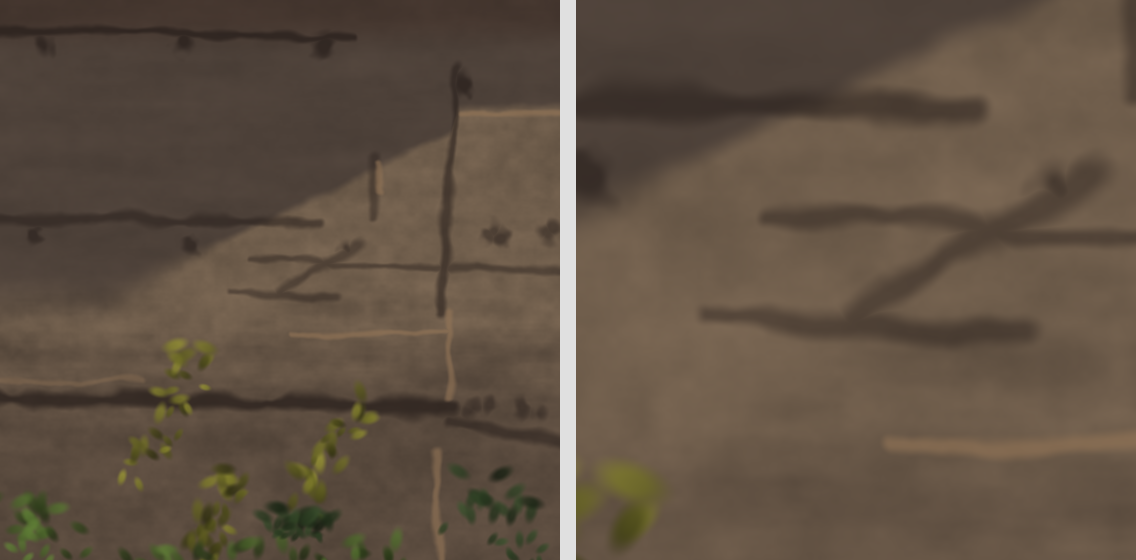
Left, the full canvas; right, a detail of the centre.
A WebGL 1 fragment shader for this texture:

```glsl
precision highp float;
// A weathered stone wall, half in slanting shade, with leafy sprigs below.
// Noise tints the stone, wobbly segments form joints and ledges, loops scatter
// the pits and hollows, and rotated ellipses make up the foliage.
uniform vec2 u_resolution;

float hash(vec2 p) {
  return fract(sin(dot(p, vec2(127.1, 311.7))) * 43758.5453);
}

float noise(vec2 p) {
  vec2 i = floor(p), f = fract(p);
  f = f * f * (3.0 - 2.0 * f);
  return mix(mix(hash(i), hash(i + vec2(1.0, 0.0)), f.x),
             mix(hash(i + vec2(0.0, 1.0)), hash(i + 1.0), f.x), f.y);
}

float fbm(vec2 p) {
  float sum = 0.0, amp = 0.5;
  for (int i = 0; i < 4; i++) {
    sum += amp * noise(p);
    p = p * 2.03 + 17.3;
    amp *= 0.5;
  }
  return sum;
}

// Coverage of a ragged line from a to b with half width w
float crack(vec2 p, vec2 a, vec2 b, float w) {
  vec2 d = b - a;
  float t = clamp(dot(p - a, d) / dot(d, d), 0.0, 1.0);
  float r = w * (0.3 + 1.4 * noise(p * 24.0 + a * 90.0));
  return 1.0 - smoothstep(r * 0.2, r + 0.005, length(p - a - d * t));
}

// Soft irregular hollow
float hollow(vec2 p, vec2 center, float r) {
  float d = length((p - center) * vec2(1.0, 0.85));
  return 1.0 - smoothstep(0.2, 1.2, d / r + 0.8 * (noise(p * 70.0) - 0.5));
}

// Leaves strewn along the line from base to tip
vec3 sprig(vec3 color, vec2 p, vec2 base, vec2 tip, float spread, vec3 leaf, float seed) {
  for (int i = 0; i < 30; i++) {
    float n = float(i);
    float along = hash(vec2(n, seed)), size = hash(vec2(n + 41.0, seed));
    float side = hash(vec2(n + 83.0, seed)), angle = 3.0 * hash(vec2(n + 127.0, seed));
    vec2 q = p - mix(base, tip, along) - spread * (vec2(side, size) - 0.5);
    q = mat2(cos(angle), sin(angle), -sin(angle), cos(angle)) * q;
    q /= vec2(0.019, 0.010) * (0.6 + 0.7 * size);
    float cover = 1.0 - smoothstep(0.3, 1.25, length(q));
    float light = 0.45 + 0.8 * hash(vec2(n + 171.0, seed)) - 0.15 * q.x;
    color = mix(color, leaf * light, 0.8 * cover);
  }
  return color;
}

void main() {
  vec2 uv = gl_FragCoord.xy / u_resolution;
  vec2 p = uv + 0.022 * (vec2(fbm(uv * 13.0), fbm(uv * 13.0 + 7.0)) - 0.47);

  // Sunlit stone, duller towards the ground
  float strata = fbm(uv * vec2(5.0, 24.0)) - 0.47;
  float grain = fbm(uv * 38.0) - 0.47;
  vec3 color = mix(vec3(0.355, 0.295, 0.245), vec3(0.435, 0.365, 0.295),
                   smoothstep(0.2, 0.5, uv.y + 0.22 * strata));
  color *= 1.0 + 0.22 * strata + 0.20 * grain;

  // Slanting shade, blurred at its lower end
  float edge = max(0.46, 0.5 + 0.49 * (p.x - 0.26));
  edge = mix(edge, 0.81, smoothstep(0.80, 0.815, p.x));
  float blur = mix(0.06, 0.010, smoothstep(0.1, 0.45, uv.x));
  float shade = smoothstep(-blur, blur, p.y - edge);
  vec3 shadeColor = mix(vec3(0.305, 0.257, 0.225), vec3(0.265, 0.21, 0.18),
                        smoothstep(0.90, 0.97, uv.y));
  color = mix(color, shadeColor * (1.0 + 0.16 * strata + 0.08 * grain), shade);

  // Dark joints
  float dark = 0.75 * crack(p, vec2(-0.05, 0.95), vec2(0.63, 0.93), 0.007);
  dark = max(dark, 0.55 * crack(p, vec2(-0.05, 0.61), vec2(0.57, 0.605), 0.011));
  dark = max(dark, 0.45 * crack(p, vec2(0.45, 0.535), vec2(1.05, 0.515), 0.006));
  dark = max(dark, 0.45 * crack(p, vec2(0.41, 0.475), vec2(0.60, 0.468), 0.006));
  dark = max(dark, 0.45 * crack(p, vec2(0.64, 0.565), vec2(0.50, 0.475), 0.010));
  dark = max(dark, 0.75 * crack(p, vec2(-0.05, 0.29), vec2(0.81, 0.275), 0.018));
  dark = max(dark, 0.55 * crack(p, vec2(0.80, 0.25), vec2(1.05, 0.205), 0.011));
  dark = max(dark, 0.60 * crack(p, vec2(0.815, 0.88), vec2(0.79, 0.44), 0.010));
  dark = max(dark, 0.45 * crack(p, vec2(0.67, 0.72), vec2(0.66, 0.61), 0.008));

  // Hollows strung along the courses, and small pits on the right block
  for (int i = 0; i < 4; i++) {
    float n = float(i), jitter = hash(vec2(n, 3.0));
    dark = max(dark, 0.75 * hollow(p, vec2(0.08 + 0.25 * n, 0.92 - 0.07 * step(2.5, n)), 0.021));
    dark = max(dark, 0.60 * hollow(p, vec2(0.06 + 0.28 * n, 0.585 - 0.03 * jitter), 0.018));
  }
  for (int i = 0; i < 10; i++) {
    float n = float(i);
    vec2 pit = vec2(0.85 + 0.15 * hash(vec2(n, 5.0)), mix(0.28, 0.59, step(5.0, n)));
    dark = max(dark, 0.5 * hollow(p, pit + 0.04 * (hash(vec2(n, 9.0)) - 0.5), 0.015));
  }
  color = mix(color, vec3(0.16, 0.125, 0.11), dark);

  // Sun-catching ledges and upright edges
  float glint = crack(p, vec2(0.52, 0.402), vec2(0.80, 0.405), 0.003);
  glint = max(glint, crack(p, vec2(0.82, 0.80), vec2(1.05, 0.797), 0.004));
  glint = max(glint, crack(p, vec2(0.804, 0.44), vec2(0.80, 0.29), 0.006));
  glint = max(glint, crack(p, vec2(0.775, 0.19), vec2(0.785, 0.0), 0.007));
  glint = max(glint, crack(p, vec2(0.675, 0.71), vec2(0.675, 0.66), 0.004));
  glint = max(glint, 0.6 * crack(p, vec2(-0.05, 0.32), vec2(0.25, 0.32), 0.004));
  color = mix(color, vec3(0.58, 0.46, 0.34), 0.6 * glint);

  // Yellow-green sprigs over deeper green bushes
  vec3 lime = vec3(0.47, 0.46, 0.16), green = vec3(0.30, 0.40, 0.17), deep = vec3(0.18, 0.25, 0.14);
  color = sprig(color, uv, vec2(0.23, 0.14), vec2(0.36, 0.38), 0.07, lime, 1.0);
  color = sprig(color, uv, vec2(0.55, 0.08), vec2(0.63, 0.28), 0.09, lime, 2.0);
  color = sprig(color, uv, vec2(0.36, 0.0), vec2(0.41, 0.16), 0.07, lime * 0.9, 3.0);
  color = sprig(color, uv, vec2(0.0, 0.05), vec2(0.15, 0.04), 0.13, green, 4.0);
  color = sprig(color, uv, vec2(0.24, 0.0), vec2(0.72, 0.01), 0.06, green, 5.0);
  color = sprig(color, uv, vec2(0.48, 0.07), vec2(0.58, 0.06), 0.05, deep, 6.0);
  color = sprig(color, uv, vec2(0.82, 0.10), vec2(1.0, 0.03), 0.15, deep, 7.0);
  gl_FragColor = vec4(color, 1.0);
}
```
